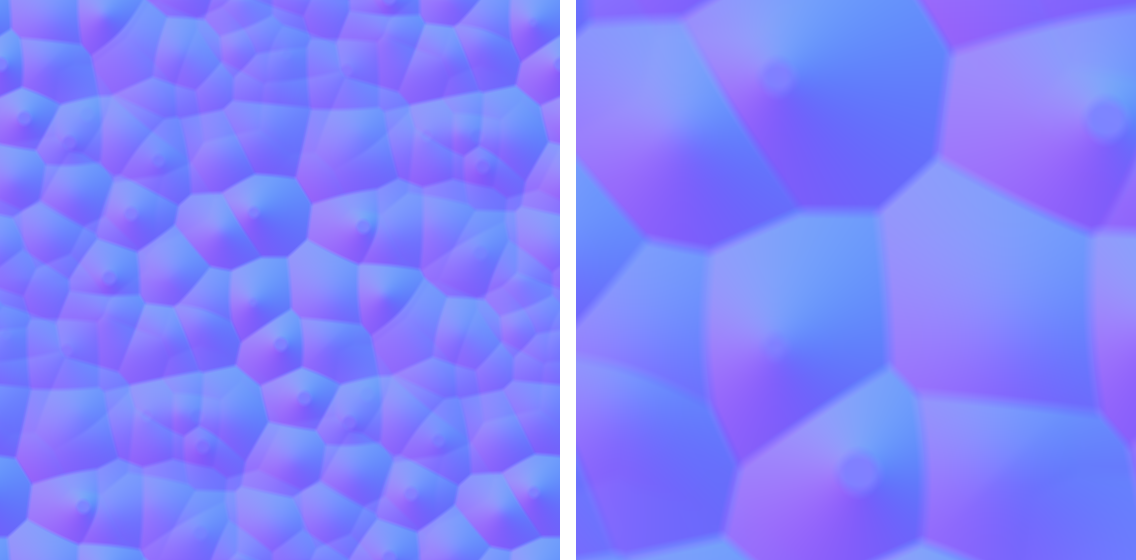
Left, the full canvas; right, a detail of the centre.
Reproduce this texture map procedurally as a WebGL 1 fragment shader.

```glsl
precision highp float;
// Tiling normal map of soft, hammered cellular dents.

uniform vec2 u_resolution;

const float CELLS = 9.0;               // cells along each side of the tile
const float EDGE_SOFTNESS = 0.0045;    // half width of the slope sample
const vec2 SLOPE_STRENGTH = vec2(0.25, 0.28);

vec3 hash3(vec2 cell) {
    vec3 q = vec3(dot(cell, vec2(127.1, 311.7)),
                  dot(cell, vec2(269.5, 183.3)),
                  dot(cell, vec2(419.2, 371.9)));
    return fract(sin(q) * 43758.54);
}

// Cone around a site: round bottoms flatten it, sharp ones end in a small disc.
float dentProfile(float dist, float roundness) {
    float cone = sqrt(dist * dist + roundness * roundness);
    return max(cone, 0.11) - 0.5 * roundness;
}

// Lowest dent at a point, with the lattice wrapped to the tile.
float cellHeight(vec2 uv, float cells) {
    vec2 p = uv * cells;
    vec2 base = floor(p);
    float lowest = 10.0;
    for (int y = -1; y <= 1; y++) {
        for (int x = -1; x <= 1; x++) {
            vec2 cell = base + vec2(float(x), float(y));
            vec3 rnd = hash3(mod(cell, cells));
            vec2 site = cell + mix(vec2(0.06), vec2(0.94), rnd.xy);
            lowest = min(lowest, dentProfile(length(p - site), 0.5 * rnd.z));
        }
    }
    return lowest;
}

// Diamond-shaped crossfade weight, periodic over the tile.
float diamondFade(vec2 uv, float start, float end) {
    vec2 d = abs(fract(uv) - 0.5);
    return clamp((d.x + d.y - start) / (end - start), 0.0, 1.0);
}

// Two half-shifted layers overlap in faint creases along the diamond.
float surfaceHeight(vec2 uv) {
    float inner = cellHeight(uv, CELLS);
    float outer = cellHeight(uv + 0.5, CELLS);
    return mix(inner, outer, diamondFade(uv, 0.2, 0.8));
}

vec2 surfaceSlope(vec2 uv, float radius) {
    vec2 e = vec2(radius, 0.0);
    vec2 rise = vec2(surfaceHeight(uv + e.xy) - surfaceHeight(uv - e.xy),
                     surfaceHeight(uv + e.yx) - surfaceHeight(uv - e.yx));
    return rise / (2.0 * radius * CELLS);
}

vec3 encodeNormal(vec2 slope, vec2 strength) {
    vec3 normal = normalize(vec3(vec2(-1.0, 1.0) * slope * strength, 1.0));
    return normal * 0.5 + 0.5;
}

void main() {
    vec2 uv = gl_FragCoord.xy / u_resolution;
    vec2 slope = surfaceSlope(uv, EDGE_SOFTNESS);
    gl_FragColor = vec4(encodeNormal(slope, SLOPE_STRENGTH), 1.0);
}
```
